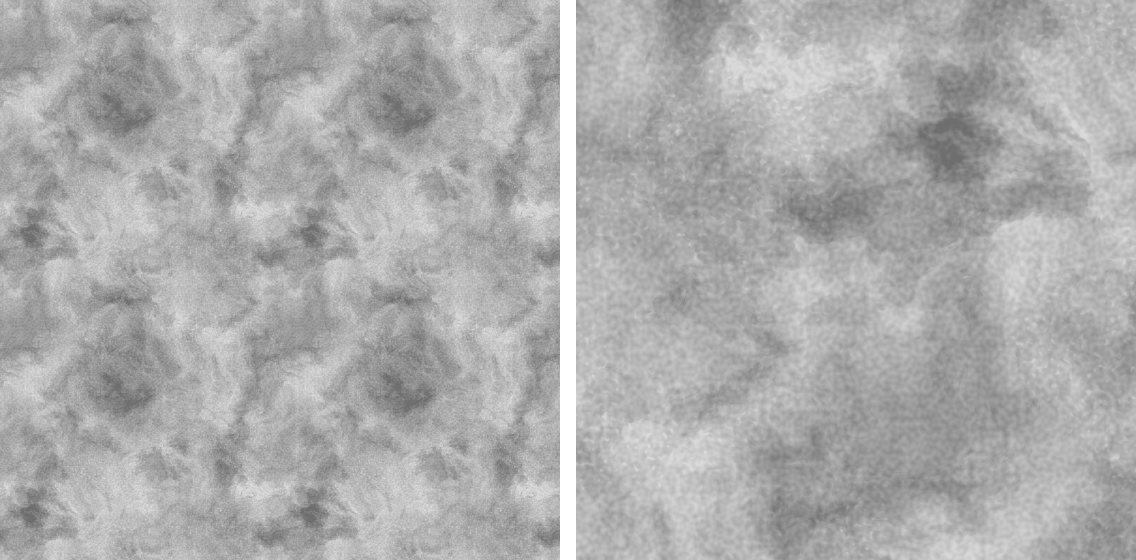
Left, the full canvas; right, a detail of the centre.
A WebGL 1 fragment shader for this texture:

```glsl
precision highp float;
// Mottled grey plaster: clouded washes, ragged stains and fine grain, repeated two by two.

uniform vec2 u_resolution;

const float TAU = 6.2831853;
const float REPEATS = 2.0;
const float BASE_GREY = 0.729;
const float DARKEST = 0.43;
const float LIGHTEST = 0.85;

float hash(vec2 cell, float seed) {
  return fract(sin(dot(vec3(cell, seed), vec3(127.1, 311.7, 74.7))) * 43758.5453);
}

// Slope of one lattice corner, wrapped to the cell count
float corner(vec2 cell, vec2 offset, vec2 cells, float seed) {
  float angle = TAU * hash(mod(cell, cells), seed);
  return dot(vec2(cos(angle), sin(angle)), offset);
}

// Signed gradient noise that wraps over the unit square
float wrapNoise(vec2 p, vec2 cells, float seed) {
  vec2 g = p * cells;
  vec2 cell = floor(g);
  vec2 f = g - cell;
  vec2 w = f * f * f * (f * (f * 6.0 - 15.0) + 10.0);
  vec2 e = vec2(1.0, 0.0);
  float low = mix(corner(cell, f, cells, seed),
                  corner(cell + e.xy, f - e.xy, cells, seed), w.x);
  float high = mix(corner(cell + e.yx, f - e.yx, cells, seed),
                   corner(cell + e.xx, f - e.xx, cells, seed), w.x);
  return mix(low, high, w.y);
}

// Layered noise; each octave is shifted so the lattices do not line up
float fbm(vec2 p, vec2 cells, float gain, float seed) {
  float sum = 0.0;
  float amplitude = 1.0;
  for (int i = 0; i < 7; i++) {
    sum += amplitude * wrapNoise(p, cells, seed);
    p += vec2(0.137, 0.271);
    cells *= 2.0;
    amplitude *= gain;
    seed += 1.7;
  }
  return sum;
}

// One wash of pigment: ragged body, dark core and a thin dried rim
float stain(vec2 p, vec2 cells, float seed, float rimStrength) {
  float level = fbm(p, cells, 0.62, seed) - 0.12;
  float body = 0.066 * smoothstep(-0.02, 0.16, level);
  float core = 0.06 * smoothstep(0.28, 0.5, level);
  float rim = 0.045 * rimStrength * exp(-40.0 * abs(level));
  return body + core + rim;
}

// Fine grain with pale flecks gathered in patches
float grain(vec2 p, float patchiness) {
  float fine = wrapNoise(p, vec2(149.0), 61.0);
  float coarse = wrapNoise(p, vec2(83.0), 67.0);
  float fleck = smoothstep(0.2, 0.45, wrapNoise(p, vec2(139.0), 71.0));
  return 0.085 * fine + 0.04 * coarse + 0.06 * fleck * patchiness;
}

// Faint upright scuffs over the lower half of the whole canvas
float scuffs(vec2 uv) {
  float line = smoothstep(0.2, 0.5, wrapNoise(uv, vec2(120.0, 2.0), 81.0));
  float area = smoothstep(0.0, 0.3, wrapNoise(uv, vec2(7.0, 2.0), 83.0));
  float lowerHalf = smoothstep(0.0, 0.7, sin(TAU * uv.y));
  return 0.025 * line * area * lowerHalf;
}

void main() {
  vec2 uv = gl_FragCoord.xy / u_resolution;
  vec2 p = uv * REPEATS;

  // Bend the domain for irregular outlines
  vec2 bend = vec2(fbm(p, vec2(4.0), 0.5, 5.0), fbm(p, vec2(4.0), 0.5, 23.0));
  vec2 q = p + 0.07 * bend;

  // Broad light and dark clouds
  float clouds = fbm(q, vec2(3.0), 0.62, 41.0);
  float tone = BASE_GREY + 0.185 * clouds;

  // Overlapping stains, slightly stronger or weaker across the canvas
  float wear = 1.0 + 0.15 * wrapNoise(uv, vec2(5.0), 91.0);
  float rimStrength = smoothstep(0.3, -0.3, clouds);
  for (int i = 0; i < 3; i++) {
    float layer = float(i);
    tone -= wear * stain(q, vec2(3.0 + layer), 103.0 + 19.0 * layer, rimStrength);
  }

  // Upright brush drag, surface grain and scuffs
  tone += 0.025 * wrapNoise(q, vec2(40.0, 5.0), 53.0);
  tone += grain(p, smoothstep(-0.2, 0.3, bend.x));
  tone += scuffs(uv);

  gl_FragColor = vec4(vec3(clamp(tone, DARKEST, LIGHTEST)), 1.0);
}
```
